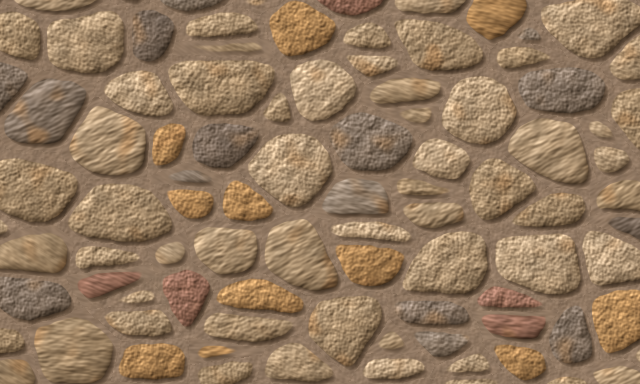
Give the GLSL for this texture, as a WebGL 1 fragment shader.

```glsl
precision highp float;
// Fieldstone wall: irregular stones set in mortar, lit from the upper left.
// Stones are cells of a weighted Voronoi diagram, some split into slabs;
// gradient noise gives wobbly outlines, rough relief and mineral tints.

uniform vec2 u_resolution;

#define CELL vec2(0.19, 0.142)        // mean stone size, in canvas heights
#define JITTER 0.78                   // irregularity of stone positions
#define SIZE_SPREAD 0.48              // difference between large and small stones
#define SLAB_SHARE 0.20               // share of cells split into thin slabs
#define GAP 0.0095                    // half width of the mortar joint
#define BEVEL 0.010                   // softness of the stone rim
#define CORNER 75.0                   // higher gives sharper corners
#define ROUGHNESS 1.75                // strength of the surface relief
#define SHADOW 0.68                   // depth of the cast shadow
#define TO_LIGHT vec2(-0.62, 0.78)

vec2 hash2(vec2 p) {
  vec3 q = fract(p.xyx * vec3(0.1031, 0.1030, 0.0973));
  q += dot(q, q.yzx + 33.33);
  return fract((q.xx + q.yz) * q.zy);
}

float gradientAt(vec2 cell, vec2 f) {
  return dot(hash2(cell) * 2.0 - 1.0, f);
}

float noise(vec2 p) {
  vec2 i = floor(p), f = p - i;
  vec2 u = f * f * f * (f * (f * 6.0 - 15.0) + 10.0);
  vec2 e = vec2(1.0, 0.0);
  return mix(mix(gradientAt(i, f), gradientAt(i + e, f - e), u.x),
             mix(gradientAt(i + e.yx, f - e.yx), gradientAt(i + 1.0, f - 1.0), u.x), u.y);
}

// Stone centre in cell units; odd rows are shifted by half a stone.
vec2 siteOf(vec2 cell) {
  return cell + 0.5 + (hash2(cell + 7.0) - 0.5) * JITTER + vec2(0.5 * mod(cell.y, 2.0), 0.0);
}

float powerDistance(vec2 q, vec2 cell) {
  vec2 r = q - siteOf(cell);
  return dot(r, r) - SIZE_SPREAD * hash2(cell + 51.0).x;
}

// Rounded distance to the joint; also gives the stone's id and centre.
float stoneField(vec2 p, out vec2 id, out vec2 centre) {
  p += 0.011 * vec2(noise(p * 9.0), noise(p * 9.0 + 31.0))
     + 0.005 * vec2(noise(p * 34.0), noise(p * 34.0 + 57.0));
  vec2 q = p / CELL, home = floor(q);
  float nearest = 1e3;
  for (int y = -2; y <= 2; y++) for (int x = -2; x <= 2; x++) {
    vec2 cell = home + vec2(float(x), float(y));
    float d = powerDistance(q, cell);
    if (d < nearest) { nearest = d; id = cell; }
  }
  vec2 site = siteOf(id), own = id;
  centre = site * CELL;
  float sum = 0.0;
  for (int y = -2; y <= 2; y++) for (int x = -2; x <= 2; x++) {
    if (x == 0 && y == 0) continue;
    vec2 cell = own + vec2(float(x), float(y));
    float edge = 0.5 * (powerDistance(q, cell) - nearest) / length((siteOf(cell) - site) / CELL);
    sum += exp(-CORNER * edge);
  }
  // A nearly level cut turns some cells into two slabs.
  vec2 cut = hash2(own + 93.0);
  if (cut.x < SLAB_SHARE) {
    float side = p.y - centre.y + (cut.y - 0.5) * 0.3 * (p.x - centre.x);
    sum += exp(-CORNER * abs(side));
    id += step(0.0, side) * vec2(37.0, 17.0);
  }
  return -log(sum) / CORNER;
}

float rim(float d) {
  return 1.0 - exp(-max(d - GAP, 0.0) / BEVEL);
}

// Pitted, cracked surface, stretched into layers on some stones.
float relief(vec2 p, vec2 id) {
  vec2 h = hash2(id + 19.0);
  float a = (h.x - 0.5) * 1.3;
  p = mat2(cos(a), sin(a), -sin(a), cos(a)) * p;
  p.x *= mix(1.0, 0.38, smoothstep(0.5, 0.85, h.y));
  p += h * 40.0;
  return 0.7 * abs(noise(p * 12.0)) + 0.32 * noise(p * 30.0)
       + 0.25 * noise(p * 64.0) + 0.2 * noise(p * 122.0);
}

vec3 stoneColour(vec2 id, vec2 p) {
  vec2 h = hash2(id + 67.0), v = hash2(id + 29.0);
  vec3 colour = mix(vec3(0.59, 0.49, 0.37), vec3(0.71, 0.605, 0.48), h.y);
  if (h.x > 0.67) colour = mix(vec3(0.44, 0.375, 0.32), vec3(0.55, 0.48, 0.41), h.y);
  if (h.x > 0.84) colour = vec3(0.57, 0.41, 0.335);
  if (h.x > 0.93) colour = vec3(0.66, 0.50, 0.32);
  float stain = noise(p * 13.0 + v * 50.0);
  colour = mix(colour, vec3(0.65, 0.48, 0.31), 0.6 * smoothstep(0.12, 0.5, stain));
  return colour * (1.0 + 0.22 * noise(p * 21.0 + v * 90.0));
}

void main() {
  vec2 p = gl_FragCoord.xy / u_resolution.y + vec2(3.0, 5.0);
  vec2 id, centre, otherId, otherCentre;
  float d = stoneField(p, id, centre);
  float dLit = stoneField(p + TO_LIGHT * 0.015, otherId, otherCentre);
  float body = smoothstep(GAP - 0.002, GAP + 0.002, d);

  // Rim light and cast shadow come from the height step towards the light.
  float slope = rim(d) - rim(dLit);
  float shade = 1.0 + 0.16 * max(slope, 0.0) - SHADOW * max(-slope, 0.0);
  float bump = relief(p, id) - relief(p + TO_LIGHT * 0.005, id);
  shade *= 1.0 + bump * ROUGHNESS * mix(0.35, 1.0, body);
  shade *= 1.0 + body * 0.7 * clamp(dot(p - centre, TO_LIGHT), -0.12, 0.12);

  vec3 mortar = vec3(0.56, 0.465, 0.38) * (1.0 + 0.12 * noise(p * 45.0));
  vec3 colour = mix(mortar, stoneColour(id, p), body);
  colour *= pow(vec3(max(shade, 0.1)), vec3(1.0, 1.1, 1.25));
  gl_FragColor = vec4(colour, 1.0);
}
```
